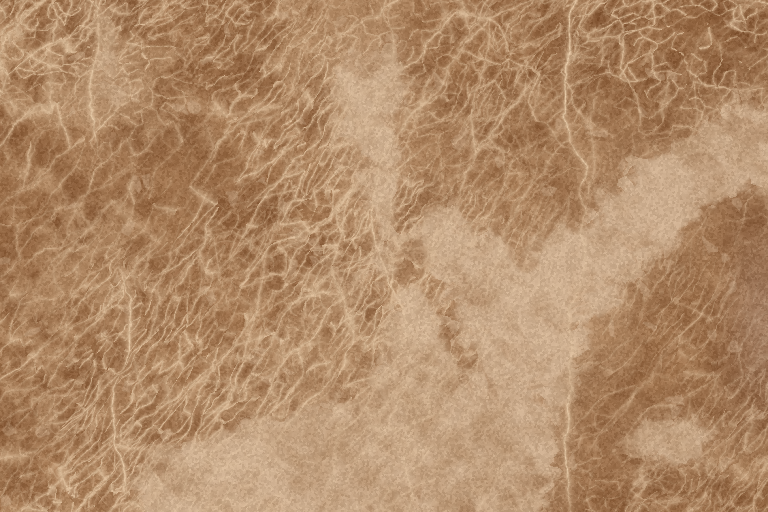
Give the GLSL for this texture, as a Shadertoy shader.

```glsl
#define BROWN_DEEP vec3(.500, .320, .185)
#define BROWN_WARM vec3(.635, .460, .310)
#define TAN vec3(.700, .545, .400)
#define BEIGE vec3(.715, .575, .440)
#define CREAM vec3(.805, .685, .565)
#define VEIN_COLOR vec3(.870, .755, .620)
#define GREY_TINT vec3(.640, .510, .430)
#define VEIN_WIDTH .0027
#define STRAND_ANGLE .68
#define STRAND_STRETCH .3
#define PATCH_ROUGHNESS .045
#define GRAIN .085

vec2 hash2(vec2 c) {
    vec3 q = fract(c.xyx * vec3(.1031, .1030, .0973));
    q += dot(q, q.yzx + 33.33);
    return fract((q.xx + q.yz) * q.zy);
}

mat2 turn(float a) {
    return mat2(cos(a), -sin(a), sin(a), cos(a));
}

// Layered sines that fold into each other, roughly -0.7 to 0.7
float waves(vec2 p) {
    float sum = 0., amp = .5;
    for (int i = 0; i < 6; i++) {
        p += .6 * sin(p.yx + float(i) * 1.7);
        sum += amp * sin(p.x) * sin(p.y + 1.);
        p = turn(.9) * p * 1.75 + 3.1;
        amp *= .57;
    }
    return sum;
}

// Cellular noise: distance to the border, random cell value, random border value
vec3 cells(vec2 p) {
    vec2 base = floor(p), f = p - base, near = vec2(8.), next = vec2(9.);
    float id = 0., nextId = 0.;
    for (int j = -1; j <= 1; j++)
    for (int i = -1; i <= 1; i++) {
        vec2 o = vec2(i, j), h = hash2(base + o + 50.), r = o + h - f;
        float d = dot(r, r), cellId = fract(h.x * 17. + h.y * 31.);
        if (d < dot(near, near)) {
            next = near; nextId = id;
            near = r; id = cellId;
        } else if (d < dot(next, next)) {
            next = r; nextId = cellId;
        }
    }
    return vec3(dot(.5 * (near + next), normalize(next - near)), id, fract((id + nextId) * 7.));
}

// Tapered band from a to b
float band(vec2 p, vec2 a, vec2 b, float ra, float rb) {
    vec2 ab = b - a;
    float t = clamp(dot(p - a, ab) / dot(ab, ab), 0., 1.);
    return length(p - a - ab * t) - mix(ra, rb, t);
}

// Pale calcite bodies: branching arms above a broad pool
float paleBodies(vec2 p) {
    float pool = band(p, vec2(.40, .04), vec2(.95, .13), .12, .17);
    float trunk = band(p, vec2(.80, .42), vec2(.82, .15), .03, .14);
    float rightArm = band(p, vec2(.86, .56), vec2(1.03, .30), .05, .12);
    float branch = band(p, vec2(1.08, .44), vec2(1.46, .71), .08, .095);
    float funnel = band(p, vec2(.73, .82), vec2(.78, .56), .07, .03);
    float wing = band(p, vec2(.79, .54), vec2(.68, .43), .04, .035);
    float shard = band(p, vec2(.225, .95), vec2(.235, .81), .025, .045);
    float chip = band(p, vec2(1.25, .145), vec2(1.34, .155), .02, .025);
    float d = min(min(pool, trunk), min(rightArm, branch));
    return min(d, min(min(funnel, wing), min(shard, chip)));
}

// Broken cracks: long strands with an even net at every third scale
float veinNets(vec2 p, vec2 q) {
    float clear = 1., left = 1. - smoothstep(.75, 1.2, p.x);
    for (int i = 0; i < 7; i++) {
        float k = float(i), scale = 6. * pow(1.5, k);
        bool strand = i % 3 != 2;
        vec2 s = turn(STRAND_ANGLE + .38 * sin(k * 2.3)) * q;
        s.x *= strand ? STRAND_STRETCH : .8;
        vec3 c = cells(s * scale + k * 7.3);
        float presence = smoothstep(-.4, .35, waves(p * 5. + k * 9.));
        presence *= strand ? mix(.6, 1., left) : .55 + .45 * smoothstep(.7, .9, p.y);
        presence *= smoothstep(.1, .8, c.z);
        clear *= 1. - presence * exp(-c.x / scale / (VEIN_WIDTH * pow(.94, k)));
    }
    return 1. - clear;
}

// Long, nearly upright fractures
float fractures(vec2 p, vec2 q) {
    float v = 0.;
    for (int i = 0; i < 3; i++) {
        float k = float(i);
        float x = .22 + .65 * k - .1 * k * k + .05 * waves(vec2(p.y * 5. + k, k * 5. + 1.));
        float d = abs(q.x - x);
        v = max(v, .85 * exp(-d / .003) + .35 * exp(-d / .018));
    }
    return v * smoothstep(-.5, .2, waves(p * 9. + 21.));
}

void mainImage(out vec4 fragColor, in vec2 fragCoord) {
    vec2 p = fragCoord / iResolution.y;
    vec2 q = p + .028 * vec2(waves(p * 7.), waves(p * 7. + 40.));
    q += .007 * vec2(waves(p * 37. + 3.), waves(p * 37. + 60.));
    float cloud = waves(p * 3. + 11.), mottle = waves(p * 19. + 5.), speck = waves(p * 55.);
    vec3 fragment = cells(q * 42.);

    // Brown ground with wispy tan streaks, mostly on the left
    float left = 1. - smoothstep(.5, 1.1, p.x);
    float warmth = .36 + .5 * cloud + .45 * mottle + .3 * speck + .2 * left;
    vec3 brown = mix(BROWN_DEEP, BROWN_WARM, clamp(warmth, 0., 1.));
    float wisp = waves(turn(STRAND_ANGLE) * q * vec2(6., 6.) * 1.5 + 8.);
    brown = mix(brown, TAN, smoothstep(0., .5, wisp + .4 * speck) * mix(.3, .65, left));

    // Pale bodies with crumbled borders and rusty traces
    float d = paleBodies(q) + PATCH_ROUGHNESS * waves(p * 9. + 2.);
    d += .02 * speck + .022 * (fragment.y - .5);
    float pale = 1. - smoothstep(-.02, .015, d);
    float halo = .25 * exp(-max(d, 0.) / .05);
    float tone = .55 + .55 * cloud + .6 * mottle + .6 * speck;
    vec3 stone = mix(BEIGE, CREAM, clamp(tone, 0., 1.));
    float rust = smoothstep(.15, .5, waves(p * 28. + 17.)) * smoothstep(-.12, 0., d);
    vec3 color = mix(brown, stone, max(pale * (.96 - .45 * rust), halo));

    // Scattered angular flecks
    float fleck = smoothstep(.94, .96, fragment.y) * smoothstep(.02, .2, fragment.x);
    color = mix(color, CREAM, .4 * fleck);

    // Veins and fractures
    float vein = max(veinNets(p, q), fractures(p, q));
    color = mix(color, VEIN_COLOR, vein * mix(.88, .55, pale));

    // Greyish stain near the right edge, then fine grain
    vec2 stain = (p - vec2(1.49, .38)) / vec2(.07, .16);
    color = mix(color, GREY_TINT, .5 * exp(-dot(stain, stain)));
    color += GRAIN * (cells(p * 240.).y - .5);
    fragColor = vec4(color, 1.);
}
```
